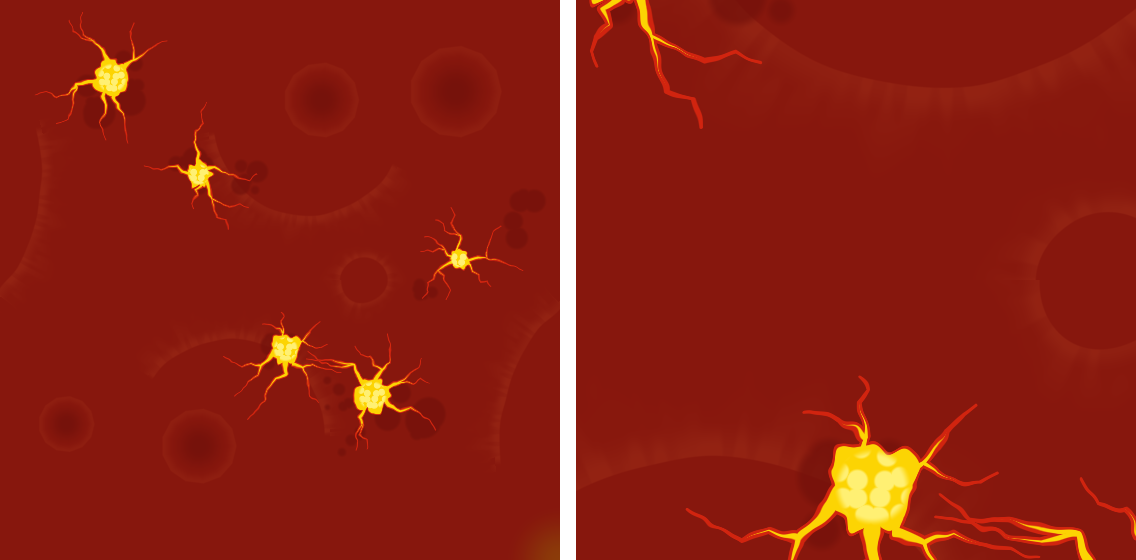
Left: the whole. Right: its middle third, enlarged.
This texture is drawn by a WebGL 2 fragment shader. Its source:

```glsl
#version 300 es
precision highp float;
// Dark red ground with faint craters, fringed arcs, sooty spots and glowing branched bursts.

uniform vec2 u_resolution;
out vec4 fragColor;

const float TAU = 6.2831853;
const vec3 GROUND = vec3(0.53, 0.09, 0.05);
const vec3 SOOT = vec3(0.45, 0.065, 0.04);
const vec3 RIM = vec3(0.59, 0.15, 0.08);
const vec3 EMBER = vec3(0.82, 0.14, 0.06);
const vec3 GLOW = vec3(0.99, 0.83, 0.01);
const vec3 PALE = vec3(1.0, 0.94, 0.45);
const vec3 OCHRE = vec3(0.55, 0.27, 0.03);
const int BURSTS = 5;
const int ARMS = 5;
const int STEPS = 7;
const int FORK_STEP = 3;
const int CLUSTERS = 10;
const int SPOTS = 5;
const float EMBER_WIDTH = 0.0018;
const float FRINGE = 0.075;

float hash(vec2 p) {
    vec3 h = fract(vec3(p.xyx) * 0.1031);
    h += dot(h, h.yzx + 33.33);
    return fract((h.x + h.y) * h.z);
}

vec2 hash2(vec2 p) { return vec2(hash(p), hash(p + 71.0)); }

float noise(vec2 p) {
    vec2 i = floor(p), f = fract(p);
    f = f * f * (3.0 - 2.0 * f);
    return mix(mix(hash(i), hash(i + vec2(1, 0)), f.x),
               mix(hash(i + vec2(0, 1)), hash(i + vec2(1, 1)), f.x), f.y);
}

vec2 polar(float angle) { return vec2(cos(angle), sin(angle)); }

float nearestSeed(vec2 p) {
    float best = 1.0;
    for (int k = 0; k < 9; k++) {
        vec2 cell = floor(p) + vec2(k % 3 - 1, k / 3 - 1);
        best = min(best, length(p - cell - 0.2 - 0.6 * hash2(cell)));
    }
    return best;
}

// Distance to a segment whose half-width tapers from a to b
float taper(vec2 p, vec2 a, vec2 b, float wa, float wb) {
    vec2 ab = b - a;
    float t = clamp(dot(p - a, ab) / dot(ab, ab), 0.0, 1.0);
    return length(p - a - ab * t) - mix(wa, wb, t);
}

vec2 burstCentre(float id) {
    return vec2(0.2 + 0.155 * id, 0.57 + 0.29 * cos(1.15 * id));
}

// Ragged core with crooked arms, some of which fork
float burst(vec2 q, float id, float core) {
    if (length(q) > 0.18) return 1.0;
    q += 0.004 * (vec2(noise(q * 110.0 + 40.0), noise(q * 110.0 + 90.0)) - 0.5);
    float d = length(q) - core * (0.75 + 0.5 * noise(2.5 * q / max(length(q), 0.001) + id * 9.0 + 20.0));
    for (int arm = 0; arm < 2 * ARMS; arm++) {
        int stem = arm % ARMS;
        bool forked = arm >= ARMS;
        if (forked && hash(vec2(id + 5.0, arm)) < 0.45) continue;
        float heading = TAU * (float(stem) + 0.7 * hash(vec2(id, stem + 30))) / float(ARMS);
        float reach = mix(0.07, 0.155, hash(vec2(stem + 11, id + 3.0)));
        vec2 pos = vec2(0);
        float width = core * 0.36;
        for (int s = 0; s < STEPS; s++) {
            int seed = s < FORK_STEP ? stem : arm;
            float bend = 1.5 * (hash(vec2(id * 31.0 + float(s), seed + 7)) - 0.5);
            if (forked && s >= FORK_STEP) bend += 0.8;
            vec2 next = pos + reach / float(STEPS) * polar(heading + bend);
            float left = 1.0 - float(s + 1) / float(STEPS);
            float nextWidth = mix(0.0009, core * 0.3, left * left);
            d = min(d, taper(q, pos, next, width, nextWidth));
            pos = next;
            width = nextWidth;
        }
    }
    return d;
}

// Faceted disc: light rim, dark middle
vec3 crater(vec3 col, vec2 q, float radius, float px) {
    float facet = TAU / 13.0;
    float fold = mod(atan(q.y, q.x), facet) - 0.5 * facet;
    float r = length(q) * cos(fold) / (radius * cos(0.5 * facet));
    float edge = 1.0 - smoothstep(1.0 - px / radius, 1.0 + px / radius, r);
    col = mix(col, RIM, 0.5 * edge * smoothstep(0.72, 1.0, r));
    return mix(col, SOOT, 0.85 * (1.0 - smoothstep(0.1, 0.85, r)));
}

// Curved ridge with streaks radiating outward
vec3 fringedArc(vec3 col, vec2 q, float radius, float facing, float halfAngle, float fringe, float px) {
    float turn = mod(atan(q.y, q.x) - facing + 0.5 * TAU, TAU) - 0.5 * TAU;
    float d = length(q) - radius + 0.006 * (noise(vec2(turn * radius * 22.0 + 50.0, radius * 90.0)) - 0.5);
    float along = turn * radius + 10.0;
    float streak = smoothstep(0.3, 0.8, noise(vec2(along * 150.0, d * 28.0 + 9.0)));
    float span = fringe * (0.5 + 0.5 * noise(vec2(along * 60.0, 3.0)));
    float ridge = 1.0 - smoothstep(0.0, fringe * 0.3, d);
    float hair = (0.25 + 0.75 * streak) * (1.0 - smoothstep(0.0, span, d));
    float ends = 1.0 - smoothstep(halfAngle - 0.03, halfAngle + 0.03, abs(turn) + 0.1 * (streak - 0.5) * step(0.01, d));
    return mix(col, RIM, smoothstep(-px, px, d) * ends * min(0.45 * ridge + 0.4 * hair, 0.75));
}

void main() {
    vec2 p = gl_FragCoord.xy / u_resolution;
    float px = 1.0 / u_resolution.y;
    vec3 col = mix(GROUND, OCHRE, 0.8 * (1.0 - smoothstep(0.0, 0.1, length(p - vec2(1, 0)))));

    // Arcs face the middle, alternately near and far; one small closed ring
    for (int i = 0; i < 4; i++) {
        bool far = i % 2 == 1;
        float angle = radians(80.0 + 86.0 * float(i));
        vec2 centre = 0.5 + (far ? 0.78 : 0.29) * polar(angle);
        col = fringedArc(col, p - centre, far ? 0.33 : 0.17, angle + 0.5 * TAU, far ? 0.48 : 1.25, FRINGE, px);
    }
    col = fringedArc(col, p - vec2(0.65, 0.5), 0.042, 0.0, 4.0, 0.6 * FRINGE, px);

    // Craters in two opposite pairs
    for (int i = 0; i < 4; i++) {
        float odd = float(i % 2), side = float(i / 2);
        vec2 centre = 0.5 + mix(0.46, 0.33, odd) * polar(radians(47.0 + 30.0 * odd + 167.0 * side));
        col = crater(col, p - centre, mix(0.082, 0.05, side * (1.0 - odd)) - 0.015 * odd, px);
    }

    // Sooty spots clustered around the bursts
    float soot = 0.0;
    for (int c = 0; c < CLUSTERS; c++) {
        vec2 hub = burstCentre(float(c % BURSTS)) + 0.2 * (hash2(vec2(c, 17)) - 0.5);
        float size = mix(0.5, 1.35, hash(vec2(c, 5)));
        for (int s = 0; s < SPOTS; s++) {
            vec2 key = vec2(c + 3, s + 40);
            float radius = size * mix(0.008, 0.026, hash(key + 9.0));
            float d = length(p - hub - size * 0.085 * (hash2(key) - 0.5)) - radius;
            soot = max(soot, 1.0 - smoothstep(-0.004, 0.003, d));
        }
    }
    col = mix(col, SOOT, 0.7 * soot);

    // Bursts: red edge, yellow body, pale cells in the core
    for (int i = 0; i < BURSTS; i++) {
        float id = float(i);
        float core = mix(0.017, 0.033, abs(cos(1.15 * id)));
        vec2 q = p - burstCentre(id);
        float d = burst(q, id, core);
        col = mix(col, EMBER, 1.0 - smoothstep(-0.6 * px, 0.6 * px, d));
        col = mix(col, GLOW, 1.0 - smoothstep(-0.8 * px, 0.6 * px, d + EMBER_WIDTH));
        float cells = 1.0 - smoothstep(0.4, 0.55, nearestSeed(q / 0.013 + 50.0));
        col = mix(col, PALE, cells * (1.0 - smoothstep(0.65, 0.85, length(q) / core)));
    }
    fragColor = vec4(col, 1.0);
}
```
